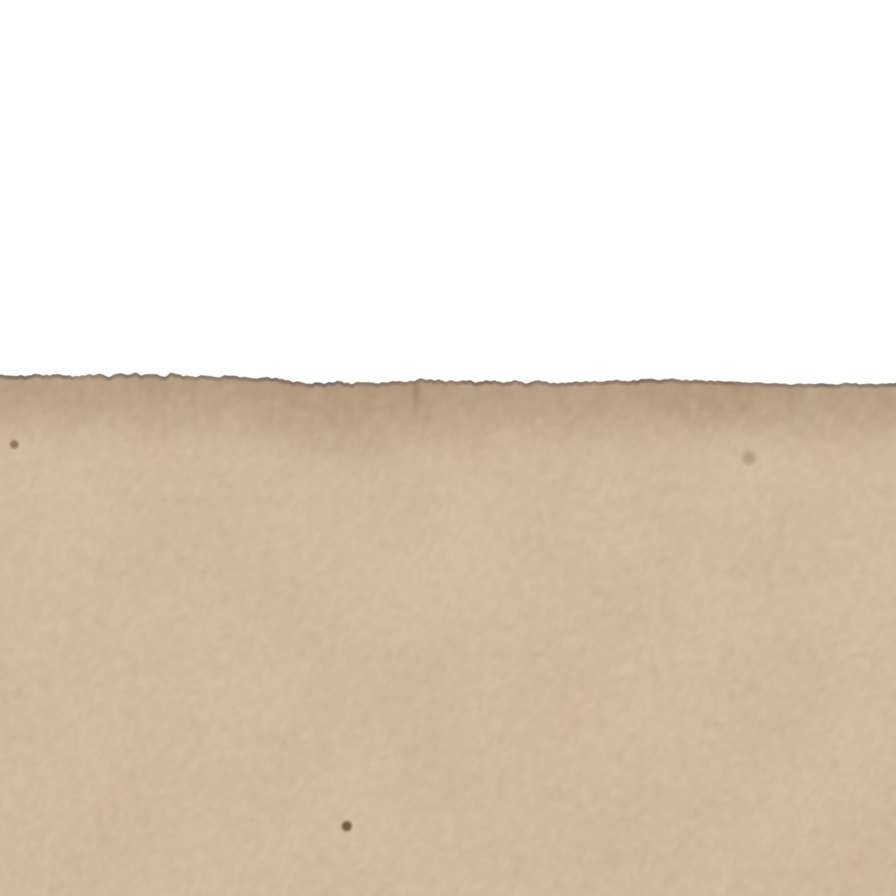
Write a WebGL 1 fragment shader that draws this texture.

```glsl
precision highp float;
// Aged tan paper with a scorched, torn upper edge below plain white.

uniform vec2 u_resolution;

vec2 hashGradient(vec2 cell) {
  vec3 q = fract(cell.xyx * vec3(0.1031, 0.103, 0.0973));
  q += dot(q, q.yzx + 33.33);
  return fract((q.xx + q.yz) * q.zy) * 2.0 - 1.0;
}

float gradientNoise(vec2 p) {
  vec2 i = floor(p), f = fract(p);
  vec2 u = f * f * f * (f * (f * 6.0 - 15.0) + 10.0);
  float a = dot(hashGradient(i), f);
  float b = dot(hashGradient(i + vec2(1.0, 0.0)), f - vec2(1.0, 0.0));
  float c = dot(hashGradient(i + vec2(0.0, 1.0)), f - vec2(0.0, 1.0));
  float d = dot(hashGradient(i + 1.0), f - 1.0);
  return mix(mix(a, b, u.x), mix(c, d, u.x), u.y);
}

float fbm(vec2 p) {
  float sum = 0.0, amplitude = 0.6;
  for (int i = 0; i < 4; i++) {
    sum += amplitude * gradientNoise(p);
    p = mat2(1.6, 1.2, -1.2, 1.6) * p + 7.3;
    amplitude *= 0.55;
  }
  return sum;
}

float bump(float x, float center, float width) {
  float t = (x - center) / width;
  return exp(-t * t);
}

// Height of the torn edge: broad steps plus small ragged nicks.
float tornEdge(float x) {
  float y = 0.5815 - 0.003 * smoothstep(0.18, 0.3, x);
  y -= 0.005 * smoothstep(0.3, 0.34, x);
  y += 0.0035 * bump(x, 0.475, 0.025) + 0.003 * bump(x, 0.73, 0.08);
  y -= 0.0015 * smoothstep(0.8, 0.88, x);
  float raggedness = mix(1.0, 0.55, smoothstep(0.65, 0.85, x));
  return y + raggedness * (0.004 * gradientNoise(vec2(x * 65.0, 3.4))
                         + 0.003 * gradientNoise(vec2(x * 150.0, 8.7)));
}

float speck(vec2 p, vec2 center, float radius) {
  return 1.0 - smoothstep(radius * 0.35, radius * 1.3, length(p - center));
}

void main() {
  vec2 p = gl_FragCoord.xy / u_resolution;
  float depth = tornEdge(p.x) - p.y;

  // Paper body: soft blotches, pulp grain and slanted fibres
  float blotch = fbm(p * 7.0 + 2.0);
  float grain = fbm(p * 65.0 + 11.0);
  vec2 warped = p + 0.012 * vec2(gradientNoise(p * 22.0), gradientNoise(p * 22.0 + 40.0));
  float fibre = gradientNoise(mat2(0.8, 0.6, -0.6, 0.8) * warped * vec2(130.0, 75.0));
  vec3 color = vec3(0.81, 0.73, 0.62);
  color += vec3(0.028, 0.032, 0.036) * blotch;
  color += 0.035 * grain + 0.022 * fibre;
  color += vec3(0.012, -0.003, -0.01) * gradientNoise(p * 13.0 + 25.0);

  // Brown scorch fading down from the edge
  float bandDepth = 0.074 + 0.014 * bump(p.x, 0.42, 0.15) + 0.035 * fbm(p * vec2(14.0, 9.0));
  float scorch = 1.0 - smoothstep(0.012, bandDepth + 0.018, depth);
  float strength = 0.8 + 0.2 * bump(p.x, 0.4, 0.13) + 0.16 * bump(p.x, 0.82, 0.1);
  float mottling = 1.0 + 0.55 * fbm(vec2(p.x * 38.0, p.y * 25.0));
  color -= vec3(0.092, 0.108, 0.103) * scorch * strength * mottling;
  color -= 0.035 * exp(-max(depth, 0.0) / 0.014);

  // Fine crease hanging from the edge
  float creaseX = 0.465 + 0.004 * gradientNoise(vec2(p.y * 45.0, 5.2));
  color -= 0.065 * bump(p.x, creaseX, 0.004) * (1.0 - smoothstep(0.015, 0.045, depth));

  // Thin, uneven dark rim
  float rim = 1.0 - smoothstep(0.0015, 0.0065, depth);
  float rimStrength = clamp(0.75 + 0.6 * gradientNoise(vec2(p.x * 48.0, 1.6)), 0.3, 1.0);
  color = mix(color, vec3(0.49, 0.43, 0.365), rim * rimStrength);

  // Isolated specks
  color = mix(color, vec3(0.4, 0.31, 0.24), 0.9 * speck(p, vec2(0.387, 0.078), 0.0065));
  color = mix(color, vec3(0.48, 0.38, 0.31), 0.75 * speck(p, vec2(0.016, 0.504), 0.0055));
  color = mix(color, vec3(0.6, 0.51, 0.44), 0.5 * speck(p, vec2(0.836, 0.489), 0.009));

  // White background above the tear
  float softness = max(0.0012, 0.8 / u_resolution.y);
  float paper = smoothstep(-softness, softness, depth);
  gl_FragColor = vec4(mix(vec3(1.0), color, paper), 1.0);
}
```
